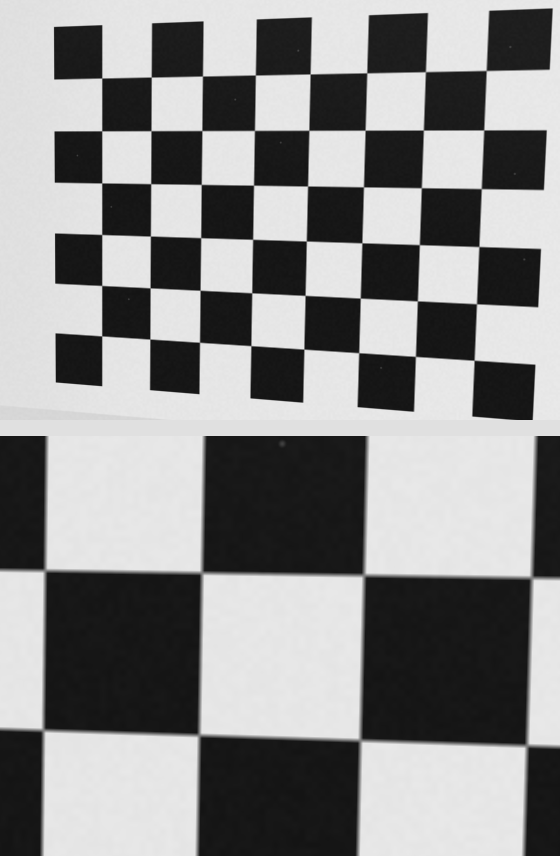
Top, the full canvas; bottom, a detail of the centre.
A WebGL 1 fragment shader for this pattern:

```glsl
precision highp float;
// A black and white checkerboard of 9 by 7 cells on pale paper, seen in perspective.

uniform vec2 u_resolution;

const vec2 CELLS = vec2(9.0, 7.0);

// Board corners as fractions of the canvas
const vec2 BOTTOM_LEFT = vec2(0.0996, 0.0894);
const vec2 BOTTOM_RIGHT = vec2(0.9512, -0.0035);
const vec2 TOP_RIGHT = vec2(0.9870, 0.9800);
const vec2 TOP_LEFT = vec2(0.0964, 0.9358);

const float PAPER = 0.902;
const float INK_DARK = 0.086;
const float INK_FADED = 0.118;
const float UNDERLAY = 0.84;        // surface below the paper's lower edge
const float EDGE_SOFTNESS = 0.016;  // half width, in cells
const float GRAIN_SCALE = 190.0;    // grains per canvas height
const float GRAIN_AMOUNT = 0.016;
const float SPECK_CHANCE = 0.3;
const float SPECK_RADIUS = 0.016;   // in cells
const float SPECK_LIGHT = 0.16;

float cross2(vec2 a, vec2 b) {
  return a.x * b.y - a.y * b.x;
}

float hash(vec2 p) {
  vec3 q = fract(vec3(p.xyx) * 0.1031);
  q += dot(q, q.yzx + 33.33);
  return fract((q.x + q.y) * q.z);
}

float valueNoise(vec2 p) {
  vec2 i = floor(p);
  vec2 f = fract(p);
  f = f * f * (3.0 - 2.0 * f);
  float low = mix(hash(i), hash(i + vec2(1.0, 0.0)), f.x);
  float high = mix(hash(i + vec2(0.0, 1.0)), hash(i + 1.0), f.x);
  return mix(low, high, f.y);
}

// Inverse perspective: canvas fraction to board position in cells
vec2 boardPosition(vec2 p) {
  vec2 rightSide = BOTTOM_RIGHT - TOP_RIGHT;
  vec2 topSide = TOP_LEFT - TOP_RIGHT;
  vec2 skew = BOTTOM_LEFT - BOTTOM_RIGHT + TOP_RIGHT - TOP_LEFT;
  vec2 tilt = vec2(cross2(skew, topSide), cross2(rightSide, skew))
            / cross2(rightSide, topSide);
  vec2 across = BOTTOM_RIGHT * (1.0 + tilt.x) - BOTTOM_LEFT - tilt.x * p;
  vec2 up = TOP_LEFT * (1.0 + tilt.y) - BOTTOM_LEFT - tilt.y * p;
  vec2 offset = p - BOTTOM_LEFT;
  return CELLS * vec2(cross2(offset, up), cross2(across, offset))
       / cross2(across, up);
}

// Smooth coverage of the black cells
float checkerCoverage(vec2 board, vec2 blur) {
  // Extend the outer cells so that only the mask shapes the board's border
  vec2 inner = clamp(board, vec2(0.5), CELLS - 0.5);
  vec2 wave = 0.5 - abs(mod(inner + 0.5, 2.0) - 1.0);
  vec2 side = clamp(wave / blur, -1.0, 1.0);
  vec2 border = min(board, CELLS - board);
  vec2 inside = smoothstep(-blur, blur, border);
  return (0.5 + 0.5 * side.x * side.y) * inside.x * inside.y;
}

// Sparse light dust, at most one speck in each cell
float dust(vec2 board, float blur) {
  vec2 cell = floor(board);
  vec2 center = 0.15 + 0.7 * vec2(hash(cell + 17.0), hash(cell + 41.0));
  float d = length(fract(board) - center) - SPECK_RADIUS;
  return step(hash(cell + 5.0), SPECK_CHANCE) * (1.0 - smoothstep(-blur, blur, d));
}

void main() {
  vec2 p = gl_FragCoord.xy / u_resolution;
  vec2 pixel = 1.0 / u_resolution;
  vec2 board = boardPosition(p);
  vec2 footprint = abs(boardPosition(p + vec2(pixel.x, 0.0)) - board)
                 + abs(boardPosition(p + vec2(0.0, pixel.y)) - board);
  vec2 blur = max(vec2(EDGE_SOFTNESS), 0.7 * footprint);

  // Fine grain shared by paper and ink
  vec2 square = p * vec2(u_resolution.x / u_resolution.y, 1.0);
  float grain = (valueNoise(square * GRAIN_SCALE) - 0.5) * GRAIN_AMOUNT;

  // Paper with soft shading and a sloping lower edge
  float paper = PAPER + 0.012 * (p.x - 0.5) - 0.02 * smoothstep(0.25, 0.0, p.x);
  float paperEdge = p.y - 0.035 + 0.115 * p.x;
  float onPaper = smoothstep(-pixel.y, pixel.y, paperEdge);
  paper = mix(UNDERLAY, paper, onPaper);

  // Ink is slightly faded towards the upper right, with dust on it
  float fade = smoothstep(0.45, 1.0, 0.25 * p.x + 0.8 * p.y);
  float ink = mix(INK_DARK, INK_FADED, fade);
  ink += SPECK_LIGHT * dust(board, max(blur.x, blur.y));

  float shade = mix(paper, ink, checkerCoverage(board, blur)) + grain;
  gl_FragColor = vec4(vec3(shade), 1.0);
}
```
